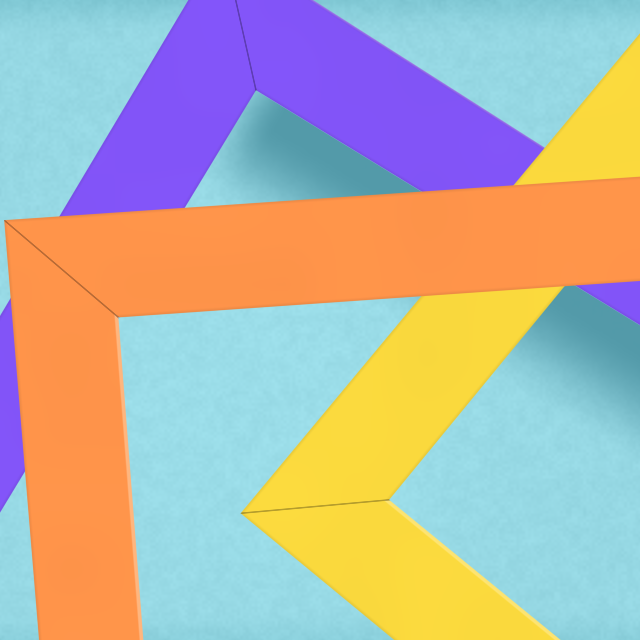
Write a WebGL 1 fragment shader that draws this background.

```glsl
precision highp float;

uniform vec2 u_resolution;

// Colours
const vec3 PAPER = vec3(0.585, 0.845, 0.89);
const vec3 PAPER_EDGE = vec3(0.43, 0.73, 0.78);
const vec3 SHADE = vec3(0.31, 0.59, 0.65);
const vec3 PURPLE = vec3(0.51, 0.33, 0.97);
const vec3 LAVENDER = vec3(0.70, 0.55, 0.90);
const vec3 ORANGE = vec3(1.0, 0.58, 0.29);
const vec3 PEACH = vec3(1.0, 0.73, 0.52);
const vec3 YELLOW = vec3(0.98, 0.85, 0.24);
const vec3 CREAM = vec3(1.0, 0.91, 0.50);

// Frame corners: outer, inner, then the far ends of each edge
const vec2 P_OUT = vec2(0.348, 1.090);
const vec2 P_IN = vec2(0.400, 0.859);
const vec4 P_OUT_ENDS = vec4(0.094, 0.664, 0.850, 0.770);
const vec4 P_IN_ENDS = vec4(0.0, 0.199, 1.0, 0.492);
const vec2 Y_OUT = vec2(0.376, 0.198);
const vec2 Y_IN = vec2(0.608, 0.219);
const vec4 Y_OUT_ENDS = vec4(0.616, 0.0, 1.0, 0.948);
const vec4 Y_IN_ENDS = vec4(0.876, 0.0, 0.8815, 0.552);
const vec2 O_OUT = vec2(0.0065, 0.656);
const vec2 O_IN = vec2(0.185, 0.504);
const vec4 O_OUT_ENDS = vec4(0.061, 0.0, 1.0, 0.724);
const vec4 O_IN_ENDS = vec4(0.224, 0.0, 1.0, 0.561);

// Surface detail
const float BEVEL = 0.006;
const float SEAM_WIDTH = 0.0009;
const float SEAM_DARKNESS = 0.28;
const float SHADOW_REACH = 0.20;
const float GRAIN = 0.022;

float hash(vec2 p) {
    vec3 q = fract(p.xyx * 0.1031);
    q += dot(q, q.yzx + 33.33);
    return fract((q.x + q.y) * q.z);
}

float noise(vec2 p) {
    vec2 i = floor(p);
    vec2 f = fract(p);
    f = f * f * (3.0 - 2.0 * f);
    return mix(mix(hash(i), hash(i + vec2(1.0, 0.0)), f.x),
               mix(hash(i + vec2(0.0, 1.0)), hash(i + 1.0), f.x), f.y);
}

// Signed distance to the line a-b, positive on its left
float side(vec2 p, vec2 a, vec2 b) {
    vec2 d = normalize(b - a);
    return d.x * (p.y - a.y) - d.y * (p.x - a.x);
}

// Distances into a wedge from its two edges
vec2 wedge(vec2 p, vec2 corner, vec4 ends) {
    return vec2(side(p, corner, ends.xy), -side(p, corner, ends.zw));
}

// Lays one mitred frame over the colour below
vec3 layFrame(vec3 below, vec2 p, vec2 outer, vec2 inner, vec4 outerEnds,
              vec4 innerEnds, vec3 paint, vec3 glint, vec2 lit, float aa) {
    vec2 o = wedge(p, outer, outerEnds);
    vec2 i = wedge(p, inner, innerEnds);
    float depth = min(min(o.x, o.y), -min(i.x, i.y));
    float miter = side(p, outer, inner);

    // Painted face, softly dark at the rim
    vec3 col = paint * (0.99 + 0.02 * noise(p * 9.0));
    col *= 1.0 - 0.07 * (1.0 - smoothstep(0.0, BEVEL, depth));

    // Lit bevels: inner edge of the first arm, outer edge of the second
    float firstArm = smoothstep(-aa, aa, -miter);
    float innerGlint = firstArm * (1.0 - smoothstep(BEVEL * 0.7, BEVEL * 1.2, abs(i.x)));
    float outerGlint = (1.0 - firstArm) * (1.0 - smoothstep(0.0, BEVEL * 0.7, o.y));
    col = mix(col, glint, max(lit.x * innerGlint, lit.y * outerGlint));

    // Seam at the corner
    float seam = 1.0 - smoothstep(SEAM_WIDTH * 0.5, SEAM_WIDTH * 0.5 + aa, abs(miter));
    col *= 1.0 - SEAM_DARKNESS * seam;
    return mix(below, col, smoothstep(-0.7 * aa, 0.7 * aa, depth));
}

void main() {
    vec2 p = gl_FragCoord.xy / u_resolution;
    float aa = 1.0 / min(u_resolution.x, u_resolution.y);

    // Paper with darker top and bottom margins
    float margin = 0.65 * smoothstep(0.94, 1.02, p.y) + 0.3 * (1.0 - smoothstep(-0.01, 0.05, p.y));
    vec3 col = mix(PAPER, PAPER_EDGE, margin);
    col += 0.02 * (1.0 - smoothstep(0.1, 0.6, distance(p, vec2(0.42, 0.42))));
    col += GRAIN * (noise(p * 220.0) + noise(p * 70.0) - 1.0);

    // Shadow cast below the purple frame
    vec2 inside = wedge(p, P_IN, P_IN_ENDS);
    float shadow = 1.0 - smoothstep(0.03, SHADOW_REACH, inside.y);
    shadow *= smoothstep(-0.04, 0.06, inside.x) * smoothstep(-aa, aa, inside.y);
    col = mix(col, SHADE, 0.95 * shadow);

    // Frames from back to front
    col = layFrame(col, p, P_OUT, P_IN, P_OUT_ENDS, P_IN_ENDS, PURPLE, LAVENDER, vec2(0.0, 0.6), aa);
    col = layFrame(col, p, Y_OUT, Y_IN, Y_OUT_ENDS, Y_IN_ENDS, YELLOW, CREAM, vec2(0.8, 0.0), aa);
    col = layFrame(col, p, O_OUT, O_IN, O_OUT_ENDS, O_IN_ENDS, ORANGE, PEACH, vec2(0.9, 0.0), aa);

    gl_FragColor = vec4(col, 1.0);
}
```
